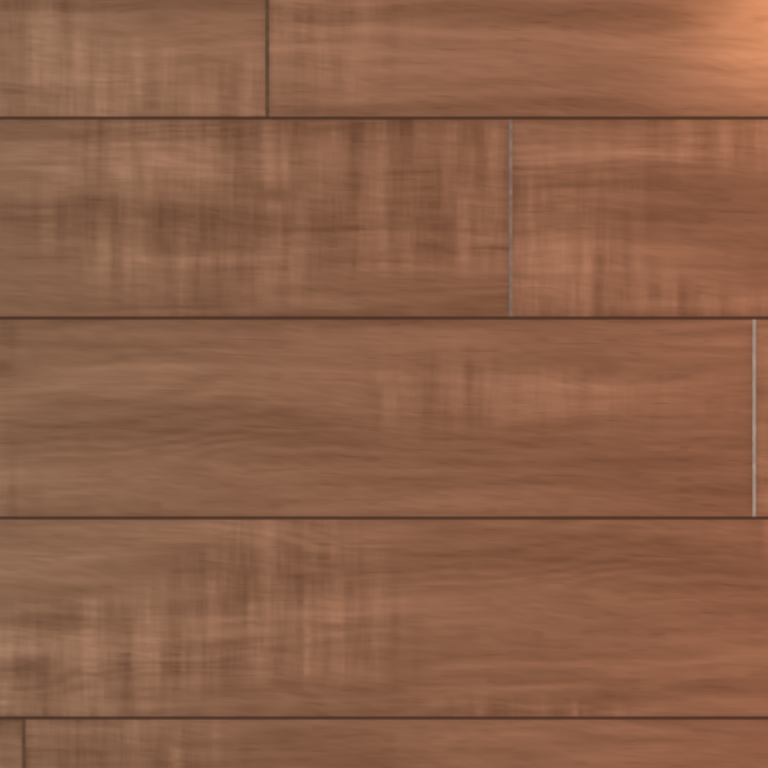
Write a WebGL 1 fragment shader that draws this texture.

```glsl
precision highp float;
uniform vec2 u_resolution;

const float ROW_HEIGHT = 0.2604;
const float FIRST_SEAM = 0.0651;
const float PLANK_LENGTH = 1.585;
const float FIRST_JOINT = 1.299;
const float ROW_STAGGER = 0.317;

const vec3 DARK_WOOD = vec3(0.445, 0.300, 0.220);
const vec3 LIGHT_WOOD = vec3(0.665, 0.480, 0.378);
const vec3 SEAM_COLOR = vec3(0.29, 0.19, 0.14);
const vec3 DIM_GROUT = vec3(0.36, 0.26, 0.20);
const vec3 PALE_GROUT = vec3(0.66, 0.59, 0.55);
const vec3 WARM_LIGHT = vec3(0.34, 0.23, 0.15);

float hash(vec2 p) {
  vec3 q = fract(p.xyx * 0.1031);
  q += dot(q, q.yzx + 33.33);
  return fract((q.x + q.y) * q.z);
}

float noise(vec2 p) {
  vec2 i = floor(p);
  vec2 f = fract(p);
  f = f * f * (3.0 - 2.0 * f);
  float low = mix(hash(i), hash(i + vec2(1.0, 0.0)), f.x);
  float high = mix(hash(i + vec2(0.0, 1.0)), hash(i + 1.0), f.x);
  return mix(low, high, f.y);
}

float fbm(vec2 p) {
  float sum = 0.0;
  float weight = 0.5333;
  for (int i = 0; i < 4; i++) {
    sum += weight * noise(p);
    p = p * 2.03 + 17.3;
    weight *= 0.5;
  }
  return sum;
}

float line(float dist, float halfWidth, float blur) {
  return 1.0 - smoothstep(halfWidth - blur, halfWidth + blur, dist);
}

// Returns grain deflection in x and knot darkness in y
vec2 knots(vec2 local, float seed) {
  vec2 total = vec2(0.0);
  for (int i = 0; i < 4; i++) {
    vec2 key = vec2(float(i) * 7.0 + 3.0, seed * 91.0);
    float slot = (float(i) + 0.15 + 0.7 * hash(key)) / 4.0;
    vec2 center = vec2(slot * PLANK_LENGTH, ROW_HEIGHT * mix(0.2, 0.8, hash(key + 5.0)));
    vec2 d = (local - center) / vec2(0.055, 0.022);
    float size = hash(key + 11.0);
    total.x += size * d.y * exp(-0.5 * dot(d, d));
    total.y += size * exp(-5.0 * dot(d, d));
  }
  return total;
}

// Cross-grain scratches gathered in irregular patches
float sawMarks(vec2 p) {
  float patches = smoothstep(0.45, 0.8, noise(p * vec2(3.0, 7.0) + 4.7));
  float strokes = fbm(vec2(p.x * 55.0, p.y * 7.0)) - 0.47;
  return patches * strokes * (0.5 + noise(p * vec2(25.0, 160.0)));
}

float woodTone(vec2 local, float seed) {
  vec2 knot = knots(local, seed);
  vec2 p = local + seed * vec2(37.0, 19.0);
  float bend = 0.035 * (fbm(p * vec2(2.5, 6.0)) - 0.5);
  vec2 grain = vec2(p.x, p.y + bend - 0.016 * knot.x);

  float bands = fbm(grain * vec2(1.6, 17.0)) - 0.5;
  float streaks = fbm(grain * vec2(5.0, 75.0) + 9.1) - 0.5;
  float fibers = noise(vec2(grain.x * 45.0, grain.y * 260.0 + grain.x * 30.0)) - 0.5;
  float rings = sin(95.0 * fbm(grain * vec2(1.1, 7.0) + 2.3));
  float ringMask = smoothstep(0.45, 0.75, noise(p * vec2(2.5, 9.0)));
  float pores = smoothstep(0.76, 0.96, noise(grain * vec2(32.0, 210.0) + 6.4));

  float tone = 0.5 + 0.85 * bands + 0.5 * streaks + 0.13 * fibers;
  tone += 0.06 * rings * ringMask + 0.85 * sawMarks(p);
  return tone - 0.10 * pores - 0.38 * knot.y + 0.12 * (seed - 0.5);
}

// Cooler at the left, redder at the right, with a glow in the top corner
vec3 roomLight(vec3 color, vec2 uv) {
  color *= mix(vec3(0.96, 1.01, 1.02), vec3(1.03, 0.95, 0.91), uv.x);
  vec2 d = (uv - vec2(1.03, 0.99)) / vec2(0.13, 0.12);
  return color + WARM_LIGHT * exp(-dot(d, d));
}

void main() {
  vec2 uv = gl_FragCoord.xy / u_resolution;
  float pixel = 1.0 / min(u_resolution.x, u_resolution.y);
  float blur = max(pixel, 0.0016);

  // Staggered plank layout
  float row = floor((uv.y - FIRST_SEAM) / ROW_HEIGHT);
  float along = uv.x - FIRST_JOINT + ROW_STAGGER * row;
  float plank = floor(along / PLANK_LENGTH);
  vec2 local = vec2(along - plank * PLANK_LENGTH, uv.y - FIRST_SEAM - row * ROW_HEIGHT);
  float seed = hash(vec2(row + 13.0, plank + 29.0));

  float tone = clamp(woodTone(local, seed), 0.0, 1.0);
  vec3 color = roomLight(mix(DARK_WOOD, LIGHT_WOOD, tone), uv);

  // Bevel shade, end joints and long seams
  float seamDist = min(local.y, ROW_HEIGHT - local.y);
  float jointDist = min(local.x, PLANK_LENGTH - local.x);
  color *= 1.0 - 0.16 * exp(-min(seamDist, jointDist) / 0.005);
  vec3 grout = mix(DIM_GROUT, PALE_GROUT, smoothstep(0.3, 1.0, uv.x));
  grout *= 0.92 + 0.16 * noise(uv * 140.0);
  color = mix(color, grout, 0.85 * line(jointDist, 0.0024, blur));
  color = mix(color, SEAM_COLOR, 0.8 * line(seamDist, 0.0020, blur));

  gl_FragColor = vec4(color, 1.0);
}
```
